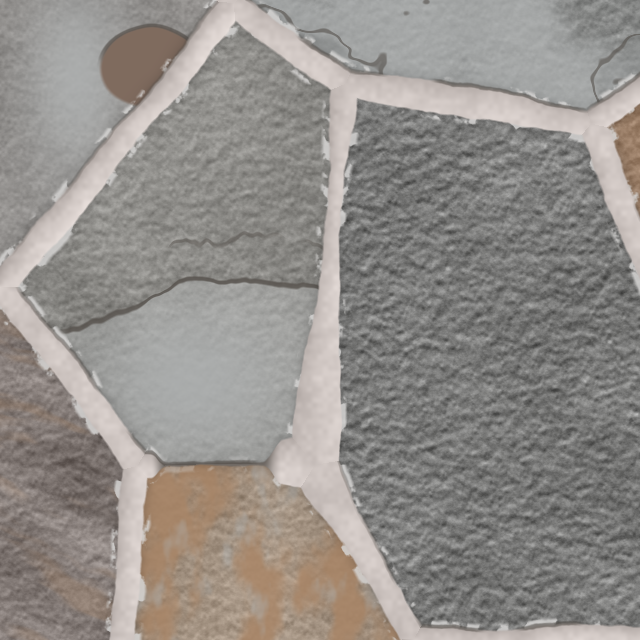
This texture is drawn by a three.js fragment shader. Its source:

```glsl
// Irregular flagstone wall: split grey and ochre stones set in pale raised mortar.
varying vec2 vUv;

#define MORTAR vec3(0.81, 0.775, 0.76)
#define SPACKLE vec3(0.84, 0.835, 0.83)
#define SHADOW vec3(0.33, 0.31, 0.29)
#define PALE vec3(0.68, 0.69, 0.69)
#define RUST vec3(0.66, 0.52, 0.40)
#define BROWN vec3(0.50, 0.42, 0.37)
#define JOINT 0.020
#define SOFT 0.0022
#define GRAIN 75.0
#define STONES 8

float hash(vec2 p) {
  vec3 q = fract(vec3(p.xyx) * 0.1031);
  q += dot(q, q.yzx + 33.33);
  return fract((q.x + q.y) * q.z);
}

float noise(vec2 p) {
  vec2 i = floor(p), f = fract(p);
  f = f * f * (3.0 - 2.0 * f);
  return mix(mix(hash(i), hash(i + vec2(1, 0)), f.x),
             mix(hash(i + vec2(0, 1)), hash(i + vec2(1, 1)), f.x), f.y);
}

float fbm(vec2 p) {
  float sum = 0.0, amp = 0.52;
  for (int i = 0; i < 4; i++) {
    sum += amp * noise(p);
    p = mat2(1.6, 1.2, -1.2, 1.6) * p + 17.3;
    amp *= 0.5;
  }
  return sum;
}

float blob(vec2 p, vec2 center, vec2 size) {
  vec2 q = (p - center) / size;
  return exp(-dot(q, q));
}

float stroke(float d, float width) { return 1.0 - smoothstep(width * 0.3, width, abs(d)); }

// Each stone is the region where its plane lies highest.
vec3 stonePlane(int i) {
  if (i == 0) return vec3(-0.765, 0.643, -0.354);
  if (i == 1) return vec3(0.0);
  if (i == 2) return vec3(1.067, -0.079, -0.507);
  if (i == 3) return vec3(0.0, -0.68, 0.187);
  if (i == 4) return vec3(-0.786, -0.619, 0.34);
  if (i == 5) return vec3(1.415, 1.991, -2.495);
  if (i == 6) return vec3(2.5, 0.503, -2.3);
  return vec3(1.067, -1.279, -0.507);
}

// Base colour and roughness of each stone.
vec4 stoneTint(int i) {
  if (i == 0) return vec4(0.56, 0.55, 0.54, 0.14);
  if (i == 1) return vec4(0.565, 0.56, 0.545, 0.22);
  if (i == 3) return vec4(0.64, 0.575, 0.51, 0.20);
  if (i == 4) return vec4(0.51, 0.475, 0.46, 0.25);
  if (i == 5) return vec4(0.545, 0.55, 0.545, 0.25);
  if (i == 6) return vec4(0.58, 0.47, 0.38, 0.20);
  return vec4(0.475, 0.475, 0.47, 0.42);
}

vec3 stoneColor(vec2 p, int id, vec4 tint) {
  float seed = float(id) * 7.7;
  float patches = fbm(p * 4.0 + seed);
  vec3 col = tint.rgb + 0.16 * (fbm(p * 9.0 + seed) - 0.5);

  // Split-face relief, lit from one side.
  vec2 q = mat2(0.9, 0.44, -0.6, 1.1) * p * GRAIN;
  col += tint.a * (fbm(q) - fbm(q + vec2(0.35, -0.45)));
  col += 0.07 * (noise(p * 210.0) - 0.5);

  if (id == 0) {
    col = mix(col, PALE, 0.85 * blob(p, vec2(0.12, 0.88), vec2(0.08, 0.16)));
    float scar = length((p - vec2(0.235, 0.895)) / vec2(0.08, 0.06)) + 0.5 * (patches - 0.5);
    col = mix(col, BROWN, 1.0 - smoothstep(0.9, 1.0, scar));
    col = mix(col, SHADOW, 0.7 * stroke(scar - 0.97, 0.07) * smoothstep(0.89, 0.93, p.y));
  } else if (id == 1) {
    // A ledge breaks across the face above a smoother, paler layer.
    float ledge = 0.556 - 0.09 * (1.0 - smoothstep(0.07, 0.33, p.x))
                + 0.04 * (fbm(vec2(p.x * 13.0, 2.0)) - 0.5);
    float h = p.y - ledge;
    float below = 1.0 - smoothstep(-0.004, 0.004, h);
    col = mix(col, PALE, below * (0.3 + 0.6 * blob(p, vec2(0.3, 0.4), vec2(0.15, 0.12))));
    col -= 0.05 * (1.0 - below) * exp(-h * 22.0);
    float reach = smoothstep(0.08, 0.11, p.x);
    col = mix(col, SHADOW, 0.8 * reach * stroke(h, 0.003 + 0.005 * noise(p * 24.0)));
    float chip = h - 0.055 - 0.11 * (fbm(p * vec2(12.0, 5.0)) - 0.5);
    col = mix(col, SHADOW, 0.5 * stroke(chip, 0.005) * smoothstep(0.45, 0.6, noise(p * 9.0)));
  } else if (id == 3) {
    col = mix(col, RUST, 0.85 * smoothstep(0.46, 0.68, fbm(p * vec2(15.0, 9.0))));
    col = mix(col, PALE, 0.45 * smoothstep(0.58, 0.75, fbm(p * vec2(22.0, 12.0) + 40.0)));
  } else if (id == 4) {
    vec2 strata = vec2(p.x + 0.4 * p.y, p.y + 0.35 * p.x + 0.08 * patches);
    col += 0.20 * (fbm(strata * vec2(5.0, 32.0)) - 0.5);
    col = mix(col, RUST, 0.3 * smoothstep(0.55, 0.7, fbm(strata * vec2(6.0, 20.0) + 9.0)));
  } else if (id == 5) {
    col = mix(col, PALE, 0.7 * smoothstep(0.46, 0.66, patches));
    float fracture = fbm(p * vec2(6.0, 8.0) + 3.0) - 0.5;
    col -= 0.06 * smoothstep(0.0, 0.06, fracture);
    col = mix(col, SHADOW, 0.6 * stroke(fracture, 0.016));
  }
  return col;
}

void main() {
  vec2 p = vUv;
  vec2 bent = p + 0.012 * (vec2(noise(p * 9.0), noise(p * 9.0 + 31.0)) - 0.5);

  // Find the stone here, then the nearest joint and its direction.
  float top = -9.0, edge = 9.0;
  int id = 0;
  vec3 home = vec3(0.0);
  vec4 tint = vec4(0.0);
  for (int i = 0; i < STONES; i++) {
    vec3 plane = stonePlane(i);
    float height = dot(plane, vec3(bent, 1.0));
    if (height > top) { top = height; id = i; home = plane; tint = stoneTint(i); }
  }
  vec2 normal = vec2(0.0);
  for (int i = 0; i < STONES; i++) {
    vec3 gap = home - stonePlane(i);
    float slope = length(gap.xy);
    float d = dot(gap, vec3(bent, 1.0)) / max(slope, 0.001);
    if (slope > 0.001 && d < edge) { edge = d; normal = gap.xy / slope; }
  }

  // Joint width: a wedge, a slender neck and one nearly closed seam.
  float width = JOINT + 0.026 * blob(p, vec2(0.49, 0.32), vec2(0.06, 0.13))
              - 0.010 * blob(p, vec2(0.53, 0.69), vec2(0.05, 0.13))
              + 0.006 * blob(p, vec2(0.70, 0.84), vec2(0.2, 0.08));
  float seam = smoothstep(0.235, 0.26, p.x) * (1.0 - smoothstep(0.41, 0.44, p.x))
             * (1.0 - smoothstep(0.04, 0.06, abs(p.y - 0.275)));
  width = mix(width, 0.002, seam);
  float rim = edge - width + 0.007 * (fbm(p * 38.0) - 0.5);

  // Rounded mortar, darker on its upper left flank.
  float across = clamp(edge / width, 0.0, 1.0);
  vec3 mortar = MORTAR + 0.09 * across * dot(normal, vec2(0.6, -0.8)) - 0.03 * across * across;
  mortar += 0.10 * (fbm(p * 22.0) - 0.5) + 0.05 * (noise(p * 120.0) - 0.5);
  mortar = mix(mortar, SHADOW, 0.8 * seam);

  vec3 col = stoneColor(p, id, tint);
  col *= 1.0 - 0.14 * exp(-max(rim, 0.0) * 130.0);
  float smear = smoothstep(0.50, 0.62, fbm(p * 42.0 + 5.0)) * (1.0 - smoothstep(0.006, 0.013, rim));
  col = mix(col, SPACKLE, 0.85 * smear * (1.0 - 0.6 * seam));
  col = mix(mortar, col, smoothstep(-SOFT, SOFT, rim));
  float crease = stroke(rim, 0.005) * smoothstep(0.2, 0.9, dot(normal, vec2(0.1, 0.99)));
  col = mix(col, SHADOW, 0.6 * crease * smoothstep(0.3, 0.6, noise(p * 14.0)));
  gl_FragColor = vec4(clamp(col, 0.0, 1.0), 1.0);
}
```
